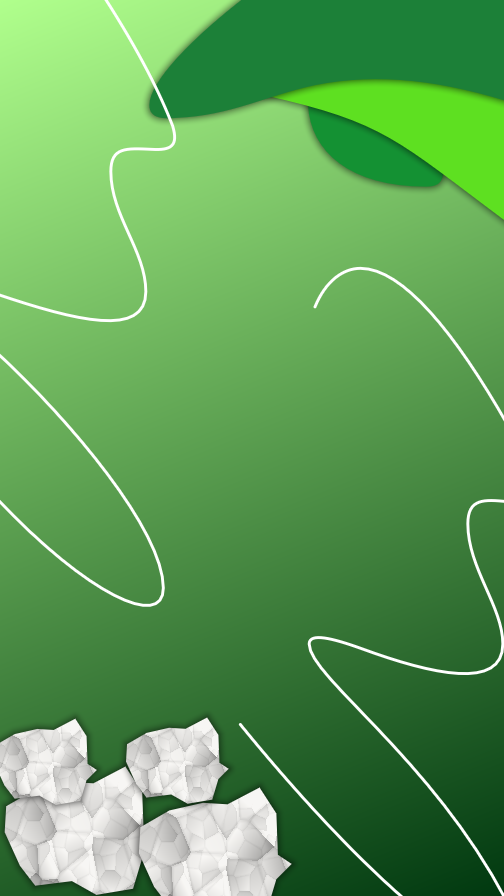
Give the GLSL for this background, as a WebGL 1 fragment shader.

```glsl
precision highp float;
// Green diagonal gradient with corner leaves, looping white lines and crumpled paper balls.

uniform vec2 u_resolution;

#define GRID vec2(432.0, 768.0)
#define SLANT 0.4
#define LINE_WIDTH 2.5
#define SHADOW_SIZE 8.0
#define SHADOW_DEPTH 0.38
#define FACETS 4.6
#define CURVE_STEPS 16

const vec3 GLOW_GREEN = vec3(0.69, 1.00, 0.55);
const vec3 DEEP_GREEN = vec3(0.00, 0.22, 0.06);
const vec3 LEAF_DARK = vec3(0.11, 0.50, 0.22);
const vec3 LEAF_MID = vec3(0.08, 0.57, 0.20);
const vec3 LEAF_LIME = vec3(0.37, 0.88, 0.13);

// Path state: sample point, pen, squared distance and inside/outside sign
vec2 pos, pen;
float nearest, side;

void moveTo(vec2 start) { pen = start; }

void beginPath(vec2 point, vec2 start) {
  pos = point;
  nearest = 1e6;
  side = 1.0;
  moveTo(start);
}

void lineTo(vec2 b) {
  vec2 e = pen - b, w = pos - b;
  vec2 r = w - e * clamp(dot(w, e) / dot(e, e), 0.0, 1.0);
  nearest = min(nearest, dot(r, r));
  bvec3 c = bvec3(pos.y >= b.y, pos.y < pen.y, e.x * w.y > e.y * w.x);
  if (all(c) || all(not(c))) side = -side;
  pen = b;
}

void curveTo(vec2 b, vec2 c, vec2 d) {
  vec2 a = pen;
  for (int i = 1; i <= CURVE_STEPS; i++) {
    float t = float(i) / float(CURVE_STEPS), s = 1.0 - t;
    lineTo(s * s * s * a + 3.0 * s * t * (s * b + t * c) + t * t * t * d);
  }
}

float signedDistance() { return side * sqrt(nearest); }

float coverage(float d, float pixel) { return clamp(0.5 - d / pixel, 0.0, 1.0); }

// Fill a shape over a soft shadow
vec3 paint(vec3 base, vec3 fill, float d, float pixel) {
  float shade = SHADOW_DEPTH * pow(1.0 - clamp(d / SHADOW_SIZE, 0.0, 1.0), 2.0);
  return mix(base * (1.0 - shade), fill, coverage(d, pixel));
}

vec2 hash2(vec2 p) {
  return fract(sin(vec2(dot(p, vec2(127.1, 311.7)), dot(p, vec2(269.5, 183.3)))) * 4375.85);
}

// Flat cells with tilted shading and darker creases
float facet(vec2 u) {
  float first = 9.0, second = 9.0;
  vec2 id = vec2(0.0), offset = vec2(0.0);
  for (int j = -1; j <= 1; j++)
    for (int i = -1; i <= 1; i++) {
      vec2 cell = floor(u) + vec2(i, j);
      vec2 r = u - cell - hash2(cell);
      float d = length(r);
      second = min(second, max(first, d));
      if (d < first) { first = d; id = cell; offset = r; }
    }
  vec2 tilt = hash2(id + 5.3);
  float crease = 1.0 - smoothstep(0.0, 0.16, second - first);
  return 0.74 + 0.25 * tilt.x + 0.55 * dot(offset, tilt - 0.5) - 0.09 * crease;
}

vec3 paperBall(vec3 base, vec2 p, vec2 corner, float size, float pixel) {
  vec2 u = (p - corner) / size;
  beginPath(u, vec2(0.01, 0.26));
  lineTo(vec2(0.20, 0.15)); lineTo(vec2(0.42, 0.10)); lineTo(vec2(0.58, 0.11));
  lineTo(vec2(0.79, 0.00)); lineTo(vec2(0.90, 0.17)); lineTo(vec2(0.91, 0.44));
  lineTo(vec2(1.00, 0.50)); lineTo(vec2(0.90, 0.60)); lineTo(vec2(0.84, 0.80));
  lineTo(vec2(0.60, 0.84)); lineTo(vec2(0.44, 0.75)); lineTo(vec2(0.20, 0.78));
  lineTo(vec2(0.10, 0.65)); lineTo(vec2(0.00, 0.43)); lineTo(vec2(0.01, 0.26));
  vec2 folds = mat2(1.0, 0.35, -0.3, 0.8) * u * FACETS;
  float light = mix(facet(folds), facet(folds * 1.9 + 7.0), 0.35) + 0.06 - 0.10 * u.y;
  vec3 paper = min(light, 0.97) * vec3(1.0, 0.995, 0.985);
  return paint(base, paper, signedDistance() * size, pixel);
}

float whiteLines(vec2 p) {
  // Upper left ribbon
  beginPath(p, vec2(89, -3));
  curveTo(vec2(120, 45), vec2(138, 82), vec2(148, 108));
  curveTo(vec2(153, 125), vec2(147, 129), vec2(130, 128));
  curveTo(vec2(108, 127), vec2(95, 126), vec2(95, 147));
  curveTo(vec2(95, 185), vec2(125, 215), vec2(125, 250));
  curveTo(vec2(125, 290), vec2(65, 275), vec2(-3, 252));
  // Left loop
  moveTo(vec2(-3, 302));
  curveTo(vec2(60, 360), vec2(140, 455), vec2(140, 504));
  curveTo(vec2(140, 540), vec2(75, 510), vec2(-3, 427));
  // Right arch
  moveTo(vec2(270, 263));
  curveTo(vec2(279, 241), vec2(294, 230), vec2(309, 230));
  curveTo(vec2(345, 230), vec2(390, 285), vec2(435, 364));
  // Lower right ribbon
  moveTo(vec2(435, 430));
  curveTo(vec2(415, 428), vec2(401, 427), vec2(401, 449));
  curveTo(vec2(401, 487), vec2(431, 520), vec2(431, 552));
  curveTo(vec2(431, 592), vec2(370, 578), vec2(310, 556));
  curveTo(vec2(285, 547), vec2(265, 542), vec2(265, 552));
  curveTo(vec2(265, 580), vec2(370, 650), vec2(434, 772));
  // Bottom sweep
  moveTo(vec2(206, 621));
  curveTo(vec2(250, 675), vec2(300, 730), vec2(347, 771));
  return sqrt(nearest) - 0.5 * LINE_WIDTH;
}

void main() {
  // Layout grid spanning the canvas, y pointing down
  vec2 uv = gl_FragCoord.xy / u_resolution;
  vec2 p = vec2(uv.x, 1.0 - uv.y) * GRID;
  float pixel = GRID.y / u_resolution.y;
  vec2 slope = vec2(SLANT, 1.0);
  vec3 color = mix(GLOW_GREEN, DEEP_GREEN, dot(p, slope) / dot(GRID, slope));

  // Leaves, back to front
  beginPath(p, vec2(264, 90));
  curveTo(vec2(266, 130), vec2(300, 160), vec2(365, 160));
  curveTo(vec2(377, 160), vec2(380, 155), vec2(380, 145));
  lineTo(vec2(380, 90)); lineTo(vec2(264, 90));
  color = paint(color, LEAF_MID, signedDistance(), pixel);

  beginPath(p, vec2(228, 82));
  curveTo(vec2(330, 105), vec2(340, 120), vec2(434, 190));
  lineTo(vec2(445, 190)); lineTo(vec2(445, 60)); lineTo(vec2(320, 50)); lineTo(vec2(228, 82));
  color = paint(color, LEAF_LIME, signedDistance(), pixel);

  beginPath(p, vec2(212, -4));
  curveTo(vec2(165, 32), vec2(128, 70), vec2(128, 90));
  curveTo(vec2(128, 102), vec2(140, 102), vec2(152, 101));
  curveTo(vec2(198, 99), vec2(228, 82), vec2(270, 73));
  curveTo(vec2(325, 62), vec2(380, 69), vec2(445, 90));
  lineTo(vec2(445, -4)); lineTo(vec2(212, -4));
  color = paint(color, LEAF_DARK, signedDistance(), pixel);

  color = mix(color, vec3(1.0), coverage(whiteLines(p), pixel));

  // Paper pile
  color = paperBall(color, p, vec2(4, 657), 131.0, pixel);
  color = paperBall(color, p, vec2(-5, 616), 88.0, pixel);
  color = paperBall(color, p, vec2(119, 675), 131.0, pixel);
  color = paperBall(color, p, vec2(108, 615), 88.0, pixel);
  gl_FragColor = vec4(color, 1.0);
}
```
